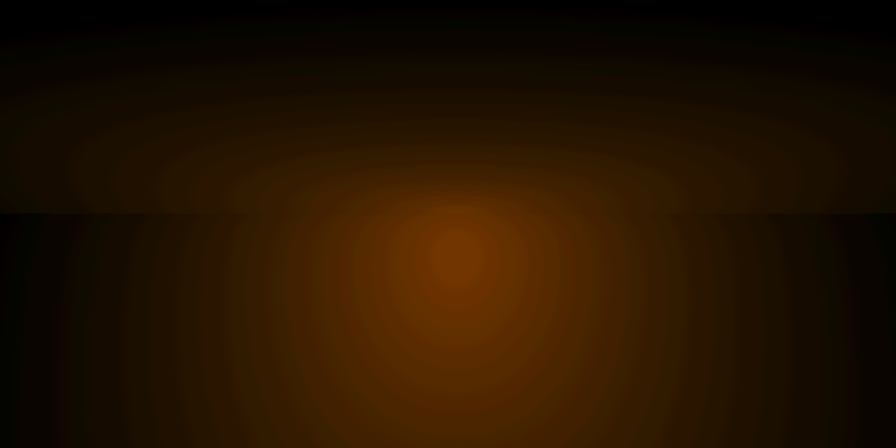
Write a WebGL 2 fragment shader that draws this background.

```glsl
#version 300 es
precision highp float;
// An amber glow at a dark horizon: a wide flat halo in the sky above
// and a tall reflection on the floor below. Both are exponential falloffs
// over bent elliptical distances, toned to amber in faint stepped bands.

uniform vec2 u_resolution;
out vec4 fragColor;

const float HORIZON = 0.523;
const float CENTER_X = 0.51;

// Wide halo whose flanks lift away from the horizon, with a flat hot core.
float skyGlow(float side, float height) {
    float lift = 0.65 * side * side * (1.0 - 1.6 * height);
    float halo = length(vec2(side, 1.55 * (height - lift)));
    float core = length(vec2(0.7 * side, 1.6 * height));
    return 0.46 * exp(-1.5 * halo) - 0.147 + 0.11 * exp(-12.0 * core);
}

// Tall reflection whose flanks sink, dimmed just under the horizon.
float floorGlow(float side, float y) {
    float centerY = 0.448 - 1.7 * side * side;
    float r = length(vec3(side, 0.36 * (y - centerY), 0.025));
    float dimming = 0.05 * exp(-25.0 * max(HORIZON - y, 0.0) - 5.0 * side);
    return 0.64 * exp(-2.6 * r) - 0.147 - dimming;
}

// Amber ramp: green rises more slowly than red.
vec3 amber(float level) {
    return vec3(level, level * (0.56 - 0.22 * level), 0.0);
}

// Stepped tones with a smooth ramp between neighbouring bands.
vec3 banded(vec3 color, float steps) {
    vec3 scaled = color * steps;
    return (floor(scaled) + smoothstep(0.3, 0.7, fract(scaled))) / steps;
}

void main() {
    vec2 uv = gl_FragCoord.xy / u_resolution;
    float side = abs(uv.x - CENTER_X);
    float height = uv.y - HORIZON;

    // Join sky and floor with a soft horizon edge.
    float edge = 1.0 / u_resolution.y;
    float sky = smoothstep(-edge, edge, height);
    float glow = mix(floorGlow(side, uv.y), skyGlow(side, height), sky);

    vec3 color = banded(amber(max(glow, 0.0)), 48.0);
    fragColor = vec4(color, 1.0);
}
```
